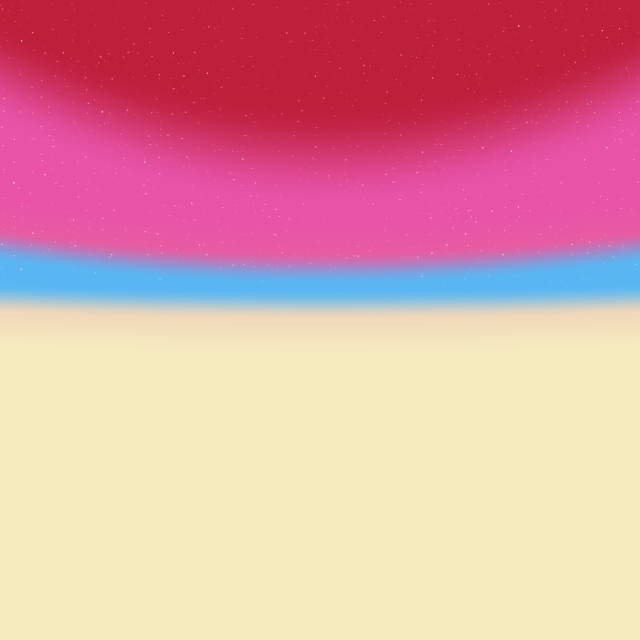
A three.js fragment shader for this background:

```glsl
varying vec2 vUv;

#define RED vec3(0.745, 0.120, 0.230)
#define PINK vec3(0.910, 0.325, 0.660)
#define ROSE vec3(0.910, 0.365, 0.630)
#define BLUE vec3(0.350, 0.715, 0.950)
#define CREAM vec3(0.965, 0.920, 0.750)
#define PEACH vec3(0.940, 0.835, 0.725)
#define SPECK vec3(1.000, 0.850, 0.860)
#define RED_SOFT 0.080
#define BLUE_SOFT 0.027
#define CREAM_SOFT 0.024
#define SPECK_CELLS 54.0
#define SPECK_RADIUS 0.0022

vec3 hash3(vec2 cell) {
  vec3 p = fract(vec3(cell.xyx) * vec3(0.1031, 0.1030, 0.0973));
  p += dot(p, p.yxz + 33.33);
  return fract((p.xxy + p.yzz) * p.zyx);
}

// Height above an upward-opening arc with its lowest point at base
float aboveArc(vec2 p, float base, float bend) {
  float x = p.x - 0.51;
  return p.y - base - bend * x * x;
}

// One jittered dot per cell, with random size and strength
float specks(vec2 p, float cells, float radius, float density) {
  vec2 cell = floor(p * cells);
  vec3 rnd = hash3(cell);
  vec3 look = hash3(cell + 71.0);
  vec2 center = (cell + mix(vec2(0.15), vec2(0.85), rnd.xy)) / cells;
  float size = radius * mix(0.6, 1.0, look.x);
  float dot1 = 1.0 - smoothstep(0.15 * size, size, distance(p, center));
  return dot1 * step(rnd.z, density) * mix(0.35, 1.0, look.y * look.y);
}

void main() {
  float redHeight = aboveArc(vUv, 0.758, 0.50);
  float pinkHeight = aboveArc(vUv, 0.581, 0.14);
  float blueHeight = aboveArc(vUv, 0.524, 0.035);

  // Cream ground, warmed just under the blue band
  float warmth = 1.0 - smoothstep(0.0, 0.085, -blueHeight);
  vec3 color = mix(CREAM, PEACH, warmth);

  // Soft curved bands, from bottom to top
  vec3 pink = mix(ROSE, PINK, smoothstep(0.0, 0.08, pinkHeight));
  color = mix(color, BLUE, smoothstep(-CREAM_SOFT, CREAM_SOFT, blueHeight));
  color = mix(color, pink, smoothstep(-BLUE_SOFT, BLUE_SOFT, pinkHeight));
  color = mix(color, RED, smoothstep(-RED_SOFT, RED_SOFT, redHeight));

  // Pale specks, stronger toward the sides, ending inside the blue band
  float side = abs(vUv.x - 0.5) * 2.0;
  float glitter = specks(vUv, SPECK_CELLS, SPECK_RADIUS, 0.34);
  glitter += 0.55 * specks(vUv + 3.7, SPECK_CELLS * 1.6, SPECK_RADIUS * 0.8, 0.28);
  glitter *= mix(0.6, 0.9, side) * smoothstep(0.015, 0.05, blueHeight);
  color = mix(color, SPECK, clamp(glitter, 0.0, 1.0));

  gl_FragColor = vec4(color, 1.0);
}
```
